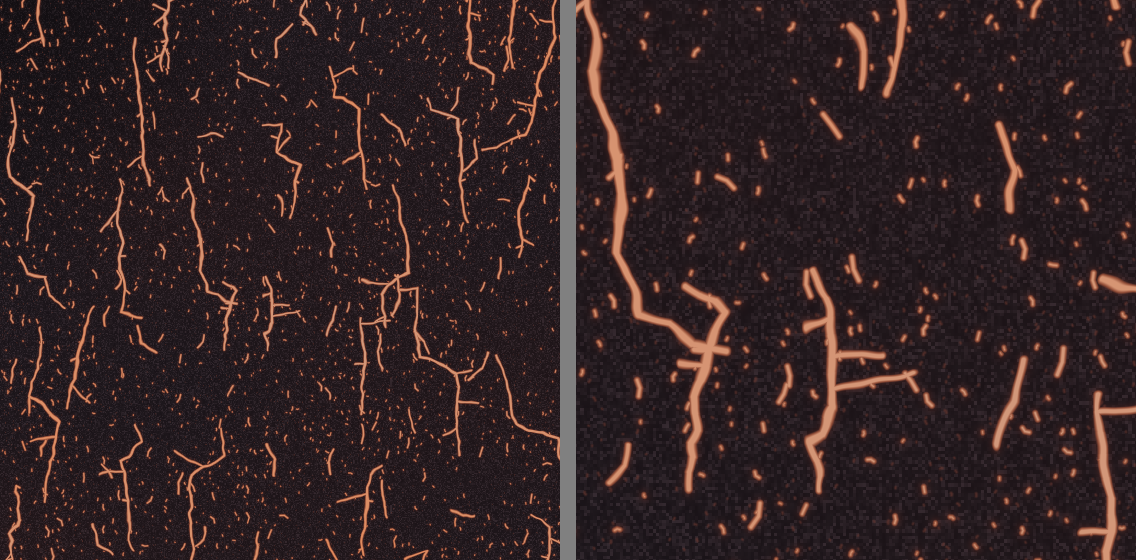
Left, the full canvas; right, a detail of the centre.
Reproduce this texture procedurally as a WebGL 2 fragment shader.

```glsl
#version 300 es
precision highp float;
// Glowing copper veins, strokes and flecks running down a dark, grainy cloth.

uniform vec2 u_resolution;
out vec4 fragColor;

float hash(vec2 p) {
  vec3 q = fract(p.xyx * 0.1031);
  q += dot(q, q.yzx + 33.33);
  return fract((q.x + q.y) * q.z);
}

float noise(vec2 p) {
  vec2 i = floor(p), f = fract(p);
  f = f * f * (3.0 - 2.0 * f);
  return mix(mix(hash(i), hash(i + vec2(1, 0)), f.x),
             mix(hash(i + vec2(0, 1)), hash(i + vec2(1, 1)), f.x), f.y);
}

vec2 wobble(vec2 p) {
  return vec2(noise(p), noise(p + 71.3)) - 0.5;
}

float segment(vec2 p, vec2 a, vec2 b) {
  vec2 pa = p - a, ba = b - a;
  return length(pa - ba * clamp(dot(pa, ba) / dot(ba, ba), 0.0, 1.0));
}

// Unit vector, measured from straight down.
vec2 heading(float angle) {
  return vec2(sin(angle), -cos(angle));
}

// One long vein: a downward walk with a sharp kink and side twigs.
float vein(vec2 p, vec2 id) {
  vec2 a = (id + 0.9 * vec2(hash(id + 2.3), hash(id + 31.7))) * vec2(0.145, 0.29);
  float len = mix(0.13, 0.38, hash(id + 5.1));
  if (abs(p.x - a.x) > 0.24 || p.y > a.y + 0.06 || p.y < a.y - len - 0.06) return 1.0;

  float lean = (hash(id + 12.9) - 0.5) * 0.45;
  float kink = floor(18.0 * hash(id + 9.4));
  float turn = hash(id + 44.2) < 0.5 ? -1.05 : 1.05;
  float d = 1.0;
  for (int i = 0; i < 14; i++) {
    float k = float(i);
    float angle = lean + (hash(id + k * 3.7) - 0.5) * 0.55 + turn * step(abs(k - kink), 1.5);
    vec2 b = a + len / 14.0 * heading(angle);
    float halfWidth = 0.0031 - 0.0008 * abs(k / 6.5 - 1.0);
    d = min(d, segment(p, a, b) - halfWidth);

    if (hash(id * 7.0 + k * 1.9) < 0.16) {
      float side = hash(id + k * 5.3 + 60.0) < 0.5 ? -1.0 : 1.0;
      float size = hash(id + k * 2.1 + 80.0);
      vec2 tip = a + mix(0.007, 0.06, size * size) * heading(angle + side * mix(0.8, 1.7, hash(id + k + 90.0)));
      d = min(d, segment(p, a, tip) - 0.0022);
    }
    a = b;
  }
  return d;
}

// Scattered short strokes, each bent once in the middle.
float flecks(vec2 p, float cells, float density, float reach, float halfWidth) {
  float d = 1.0;
  for (int y = -1; y <= 1; y++) {
    for (int x = -1; x <= 1; x++) {
      vec2 id = floor(p * cells) + vec2(x, y);
      float clump = 0.4 + 1.2 * noise(id / cells * 9.0 + 4.0);
      if (hash(id + cells) > density * clump) continue;
      vec2 middle = (id + vec2(hash(id + 13.1), hash(id + 27.9))) / cells;
      float angle = (hash(id + 41.7) - 0.5) * 1.3;
      if (hash(id + 52.6) < 0.1) angle += 1.2;
      float bend = (hash(id + 63.2) - 0.5) * 0.8;
      float size = hash(id + 75.8);
      float arm = reach * mix(0.25, 1.0, size * size);
      float line = min(segment(p, middle, middle + arm * heading(angle + bend)),
                       segment(p, middle, middle - arm * heading(angle - bend)));
      d = min(d, line - halfWidth * mix(0.75, 1.1, size));
    }
  }
  return d;
}

void main() {
  vec2 uv = gl_FragCoord.xy / u_resolution.y;
  float soft = max(0.0009, 0.6 / u_resolution.y);

  // Cloth: fine grain over slow warm and cool patches.
  float grain = hash(floor(uv * 512.0) + 7.0);
  float weave = noise(uv * vec2(420.0, 170.0));
  float patches = noise(uv * 3.2 + 8.0);
  vec3 color = mix(vec3(0.098, 0.078, 0.098), vec3(0.122, 0.080, 0.092), patches);
  color += vec3(0.095, 0.078, 0.085) * pow(grain, 3.0) + 0.022 * (weave - 0.3);
  color *= 1.0 - 0.3 * smoothstep(0.6, 0.0, length(uv - vec2(0.0, 1.0)));

  // Faint dust.
  float dust = flecks(uv, 130.0, 0.28, 0.0009, 0.0007);
  color = mix(color, vec3(0.40, 0.21, 0.18), 0.7 * smoothstep(soft, -soft, dust));

  // Veins, strokes and flecks share one distance field.
  vec2 p = uv + 0.008 * wobble(uv * 28.0) + 0.0035 * wobble(uv * 85.0);
  float d = flecks(p, 10.0, 0.55, 0.036, 0.0023);
  d = min(d, flecks(uv, 32.0, 0.36, 0.0085, 0.0017));
  d = min(d, flecks(uv, 72.0, 0.22, 0.0022, 0.0013));
  for (int y = 0; y < 5; y++)
    for (int x = -1; x < 8; x++)
      d = min(d, vein(p, vec2(x, y)));

  // Dim glow, rusty rim and peach core.
  vec3 core = mix(vec3(0.88, 0.54, 0.36), vec3(0.82, 0.60, 0.49), noise(uv * 5.0 + 20.0));
  color = mix(color, vec3(0.34, 0.16, 0.14), 0.6 * exp(-max(d, 0.0) / 0.0016));
  color = mix(color, vec3(0.58, 0.31, 0.22), smoothstep(soft, -0.5 * soft, d));
  color = mix(color, core, smoothstep(0.0, -1.7 * soft, d));
  fragColor = vec4(color, 1.0);
}
```
